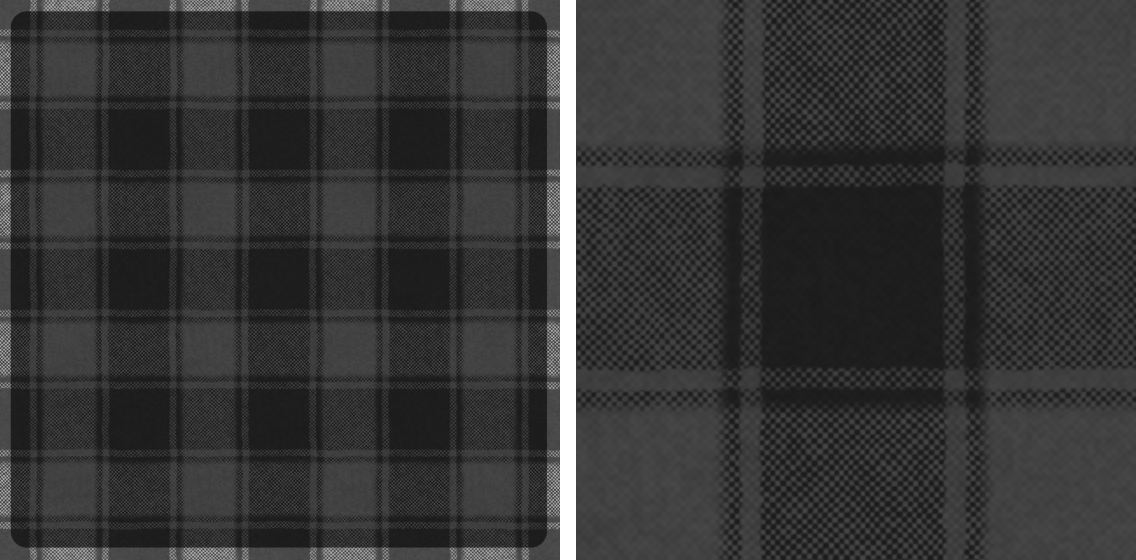
Left: the whole. Right: its middle third, enlarged.
Write a Shadertoy shader that draws this pattern.

```glsl
// Charcoal woven plaid, four checks each way, under a dark rounded panel.

const float REPEATS = 4.0;
const vec2  CHECK_CENTRE = vec2(0.1237, 0.1263); // middle of one light check
const float BLOCK_HALF = 0.190;      // band sizes, in repeats
const float BLOCK_SOFT = 0.024;
const float STRIPE_CENTRE = 0.258;
const float STRIPE_HALF = 0.024;
const float STRIPE_SOFT = 0.007;
const float STRIPE_STRENGTH = 0.84;
const float WEAVE_COUNT = 160.0;     // weave cells across the canvas
const float WEAVE_CONTRAST = 0.72;
const float WEFT_SHARE = 0.45;       // mean share of the weft on the surface
const float WOBBLE = 0.0028;         // drift of the bands
const float FRAY = 0.0022;           // thread-scale raggedness
const float WEAR = 0.13;
const float DARK_YARN = 0.285;
const float LIGHT_YARN = 0.64;
const float PANEL_SHADE = 0.40;
const vec2  PANEL_CENTRE = vec2(0.498, 0.501);
const float PANEL_HALF = 0.4788;
const float PANEL_RADIUS = 0.029;
const float TAU = 6.2831853;

float hash(vec2 p) {
    return fract(sin(dot(p, vec2(127.1, 311.7))) * 43758.5453);
}

float noise(vec2 p) {
    vec2 i = floor(p), f = fract(p);
    f = f * f * (3.0 - 2.0 * f);
    return mix(mix(hash(i), hash(i + vec2(1, 0)), f.x),
               mix(hash(i + vec2(0, 1)), hash(i + vec2(1, 1)), f.x), f.y);
}

// Lightness of the yarn: a soft broad block flanked by two thin stripes.
float yarnBands(float across, float along, float centre, float seed, float pixel) {
    float drift = WOBBLE * (noise(vec2(along * 22.0, across * 8.0 + seed)) - 0.5);
    drift += FRAY * (noise(vec2(along, across) * WEAVE_COUNT + seed) - 0.5);
    float d = abs(fract((across + drift - centre) * REPEATS + 0.5) - 0.5);
    float blur = max(STRIPE_SOFT, pixel * REPEATS);
    float block = 1.0 - smoothstep(-BLOCK_SOFT, BLOCK_SOFT, d - BLOCK_HALF);
    float stripe = 1.0 - smoothstep(-blur, blur, abs(d - STRIPE_CENTRE) - STRIPE_HALF);
    return max(block, STRIPE_STRENGTH * stripe);
}

// Share of the weft showing: an offset lattice of small, uneven dots.
float weftCover(vec2 p, float pixel) {
    vec2 bend = 0.002 * vec2(noise(p * 70.0), noise(p * 70.0 + 31.0));
    vec2 wave = sin((p + bend) * WEAVE_COUNT * TAU);
    float uneven = 0.55 * (noise(p * WEAVE_COUNT * 1.3) - 0.5);
    float fade = 1.0 - smoothstep(0.35, 0.75, pixel * WEAVE_COUNT);
    return clamp(WEFT_SHARE + WEAVE_CONTRAST * fade * (wave.x * wave.y + uneven), 0.0, 1.0);
}

float roundedBox(vec2 p, float halfSize, float radius) {
    vec2 q = abs(p) - halfSize + radius;
    return length(max(q, 0.0)) + min(max(q.x, q.y), 0.0) - radius;
}

void mainImage(out vec4 fragColor, in vec2 fragCoord) {
    float pixel = 1.0 / iResolution.y;
    vec2 p = fragCoord * pixel;

    // Warp and weft interlace
    float warp = yarnBands(p.x, p.y, CHECK_CENTRE.x, 3.0, pixel);
    float weft = yarnBands(p.y, p.x, CHECK_CENTRE.y, 57.0, pixel);
    float cover = weftCover(p, pixel);
    float cloth = mix(DARK_YARN, LIGHT_YARN, mix(warp, weft, cover));

    // Fibre grain and broad wear
    float grain = noise(p * WEAVE_COUNT * 1.7 + 11.0) - 0.5;
    float patches = noise(p * 26.0 + 5.0) - 0.5;
    cloth *= 1.0 + WEAR * (grain + 0.4 * patches) + 0.05 * (cover - WEFT_SHARE);

    // Dark panel
    float edge = roundedBox(p - PANEL_CENTRE, PANEL_HALF, PANEL_RADIUS);
    float panel = 1.0 - smoothstep(-0.75 * pixel, 0.75 * pixel, edge);
    cloth *= mix(1.0, PANEL_SHADE, panel);

    fragColor = vec4(vec3(cloth), 1.0);
}
```
